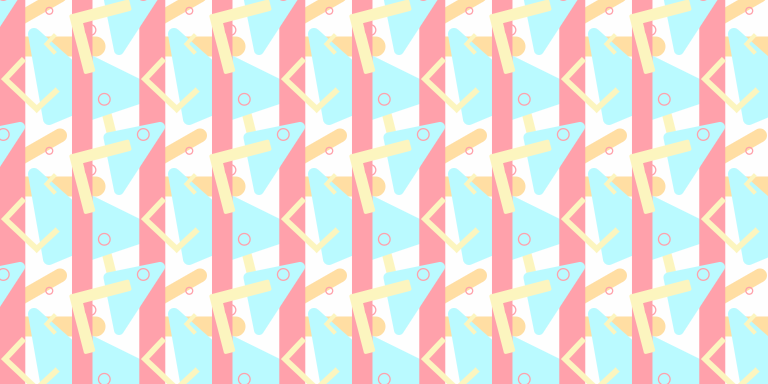
Reproduce this pattern procedurally as a Shadertoy shader.

```glsl
// Pastel geometric collage: striped square tiles strewn with rounded triangles,
// pills, angled brackets and thin rings. Each shape is a distance function,
// wrapped around its own centre so it may cross tile borders, painted in layers.

#define TILE 140.0
#define TILES_DOWN 2.743
#define RING_WIDTH 0.65
#define BRACKET_WIDTH 5.8
#define CHEVRON_WIDTH 2.9
#define WHITE vec3(0.995)
#define CYAN vec3(0.73, 0.98, 1.00)
#define PINK vec3(1.00, 0.63, 0.67)
#define CREAM vec3(0.99, 0.96, 0.75)
#define ORANGE vec3(1.00, 0.87, 0.64)

// Copy of p nearest to the given centre among all tile repeats.
vec2 wrapAround(vec2 p, vec2 centre) {
    return mod(p - centre + 0.5 * TILE, TILE) + centre - 0.5 * TILE;
}

float segment(vec2 p, vec2 a, vec2 b) {
    vec2 ab = b - a;
    return length(p - a - ab * clamp(dot(p - a, ab) / dot(ab, ab), 0.0, 1.0));
}

float pill(vec2 p, vec2 a, vec2 b, float radius) {
    return segment(wrapAround(p, 0.5 * (a + b)), a, b) - radius;
}

// Square-ended bar; the ends reach past a and b by the half width.
float bar(vec2 p, vec2 a, vec2 b, float halfWidth, float corner) {
    vec2 middle = 0.5 * (a + b);
    vec2 along = normalize(b - a);
    vec2 q = wrapAround(p, middle) - middle;
    q = abs(vec2(dot(q, along), dot(q, vec2(-along.y, along.x))));
    q -= vec2(0.5 * distance(a, b) + halfWidth, halfWidth) - corner;
    return length(max(q, 0.0)) + min(max(q.x, q.y), 0.0) - corner;
}

float side(vec2 p, vec2 a, vec2 b) {
    return (b.x - a.x) * (p.y - a.y) - (b.y - a.y) * (p.x - a.x);
}

float roundTriangle(vec2 p, vec2 a, vec2 b, vec2 c, float radius) {
    p = wrapAround(p, (a + b + c) / 3.0);
    float edge = min(segment(p, a, b), min(segment(p, b, c), segment(p, c, a)));
    vec3 s = vec3(side(p, a, b), side(p, b, c), side(p, c, a)) * sign(side(c, a, b));
    bool inside = min(s.x, min(s.y, s.z)) > 0.0;
    return (inside ? -edge : edge) - radius;
}

float ring(vec2 p, vec2 centre, float radius) {
    return abs(distance(wrapAround(p, centre), centre) - radius) - RING_WIDTH;
}

float stripe(vec2 p, float left, float right) {
    float middle = 0.5 * (left + right);
    return abs(wrapAround(p, vec2(middle, 0.0)).x - middle) - 0.5 * (right - left);
}

void paint(inout vec3 colour, vec3 ink, float dist, float pixel) {
    colour = mix(colour, ink, clamp(0.5 - dist / pixel, 0.0, 1.0));
}

void mainImage(out vec4 fragColor, in vec2 fragCoord) {
    // Tile units, y pointing down from the top edge.
    float pixel = TILES_DOWN * TILE / iResolution.y;
    vec2 p = vec2(fragCoord.x, iResolution.y - fragCoord.y) * pixel;
    vec3 colour = WHITE;

    // Shapes tucked behind the stripes
    paint(colour, ORANGE, pill(p, vec2(15.0, 46.5), vec2(95.5, 46.5), 10.0), pixel);
    paint(colour, ORANGE, pill(p, vec2(60.0, 135.5), vec2(18.0, 159.5), 7.0), pixel);
    paint(colour, CREAM, bar(p, vec2(106.5, 113.0), vec2(110.5, 129.0), 4.8, 0.5), pixel);
    paint(colour, CYAN, roundTriangle(p, vec2(34.0, 34.0), vec2(49.0, 119.0), vec2(104.0, 96.0), 6.0), pixel);
    paint(colour, CYAN, roundTriangle(p, vec2(88.0, 59.0), vec2(88.0, 116.0), vec2(157.0, 93.0), 5.0), pixel);

    // Vertical stripes
    float stripes = min(stripe(p, -0.7, 25.3), stripe(p, 72.0, 92.5));
    paint(colour, PINK, stripes, pixel);

    // Triangle crossing the wide stripe
    paint(colour, CYAN, roundTriangle(p, vec2(108.5, 137.5), vec2(160.0, 127.0), vec2(119.0, 190.0), 5.0), pixel);

    // Heavy bracket
    vec2 corner = vec2(76.0, 19.0);
    float bracket = min(bar(p, corner, vec2(124.8, 6.3), BRACKET_WIDTH, 2.0),
                        bar(p, corner, vec2(88.5, 67.3), BRACKET_WIDTH, 2.0));
    paint(colour, CREAM, bracket, pixel);

    // Open hook and small chevron
    float hook = bar(p, vec2(22.0, 61.0), vec2(5.0, 79.0), CHEVRON_WIDTH, 0.0);
    hook = min(hook, bar(p, vec2(5.0, 79.0), vec2(36.7, 109.0), CHEVRON_WIDTH, 0.0));
    hook = min(hook, bar(p, vec2(36.7, 109.0), vec2(55.5, 91.5), CHEVRON_WIDTH, 0.0));
    float chevron = min(bar(p, vec2(46.5, 44.0), vec2(54.0, 36.0), 2.0, 0.0),
                        bar(p, vec2(46.5, 44.0), vec2(54.0, 52.0), 2.0, 0.0));
    paint(colour, CREAM, min(hook, chevron), pixel);

    // Thin rings
    float rings = min(ring(p, vec2(104.3, 99.3), 5.8), ring(p, vec2(143.3, 134.5), 5.8));
    rings = min(rings, min(ring(p, vec2(49.3, 10.8), 3.4), ring(p, vec2(90.6, 30.0), 5.2)));
    paint(colour, PINK, rings, pixel);

    fragColor = vec4(colour, 1.0);
}
```
